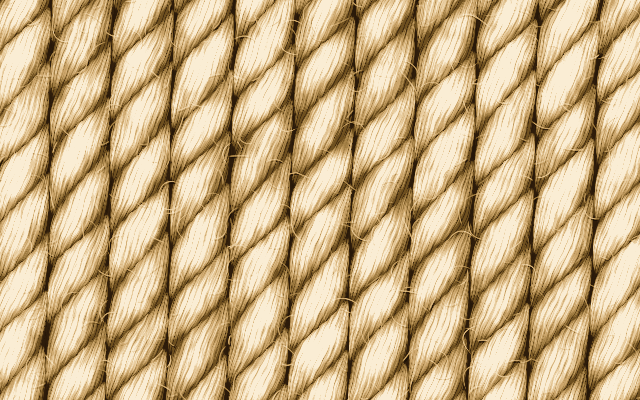
This texture is drawn by a WebGL 2 fragment shader. Its source:

```glsl
#version 300 es
precision highp float;
// Upright ropes of twisted natural fibre, side by side, leaning slightly.
// Each rope is a cylinder unrolled with asin(); its helix phase gives the strands,
// a second phase the yarns within them. Cellular fibre and loose hairs add wear.
uniform vec2 u_resolution;
out vec4 fragColor;

const float PI = 3.14159265;

float hash(vec2 p) {
  vec3 q = fract(p.xyx * vec3(0.1031, 0.1130, 0.0973));
  q += dot(q, q.yzx + 33.33);
  return fract((q.x + q.y) * q.z);
}

vec2 hash2(vec2 p) {
  return vec2(hash(p), hash(p + 71.7));
}

// Distance to the nearest of the scattered cell points
float cellular(vec2 p) {
  vec2 cell = floor(p);
  float nearest = 2.0;
  for (int j = -1; j <= 1; j++)
    for (int i = -1; i <= 1; i++) {
      vec2 c = cell + vec2(i, j);
      nearest = min(nearest, length(c + hash2(c) - p));
    }
  return nearest;
}

// Coverage of short, bent, randomly turned loose fibres
float looseHairs(vec2 p, float size, float pixel) {
  vec2 cell = floor(p / size);
  float cover = 0.0;
  for (int j = -1; j <= 1; j++)
    for (int i = -1; i <= 1; i++) {
      vec2 c = cell + vec2(i, j);
      vec2 r = hash2(c + 19.0);
      float angle = 2.0 * PI * hash(c + 5.3);
      vec2 d = p - (c + r) * size;
      d = mat2(cos(angle), sin(angle), -sin(angle), cos(angle)) * d;
      d.y -= (r.x - 0.5) * 45.0 * d.x * d.x;
      float reach = size * mix(0.15, 0.5, r.y);
      float thread = 1.0 - smoothstep(0.0003, 0.0012 + 0.6 * pixel, abs(d.y));
      float ends = 1.0 - smoothstep(0.6, 1.0, abs(d.x) / reach);
      cover = max(cover, thread * ends * mix(0.3, 0.9, hash(c + 2.0)));
    }
  return cover;
}

// Straw colours from deep shadow to sunlit fibre
vec3 straw(float light) {
  vec3 c = mix(vec3(0.10, 0.06, 0.02), vec3(0.18, 0.11, 0.04), smoothstep(-0.1, 0.03, light));
  c = mix(c, vec3(0.43, 0.31, 0.12), smoothstep(0.03, 0.14, light));
  c = mix(c, vec3(0.63, 0.49, 0.26), smoothstep(0.14, 0.32, light));
  c = mix(c, vec3(0.80, 0.65, 0.42), smoothstep(0.32, 0.51, light));
  c = mix(c, vec3(0.91, 0.80, 0.62), smoothstep(0.51, 0.69, light));
  return mix(c, vec3(0.98, 0.93, 0.83), smoothstep(0.69, 0.84, light));
}

void main() {
  vec2 p = gl_FragCoord.xy / u_resolution.y;
  float pixel = 1.0 / u_resolution.y;

  // Ropes: leaning columns that spread a little towards the top
  float column = (p.x - 0.115 - 0.0146 * p.y) / (0.1504 + 0.0019 * p.y);
  column += 0.012 * sin(p.y * 9.0 + p.x * 5.0);
  float rope = floor(column);
  float u = 2.0 * fract(column) - 1.0;
  float around = asin(u * 0.98);

  // Strands: helix phase, about seven per rope height
  float phase = p.y / 0.142 - 0.5 * around + hash(vec2(rope, 3.0));
  phase += 0.06 * sin(p.y * 17.0 + rope * 4.1) + 0.01 * sin(p.x * 190.0 + p.y * 80.0);
  vec2 strand = vec2(rope, floor(phase)) + 40.0;
  float t = 2.0 * fract(phase) - 1.0;
  float dome = sqrt(max(1.0 - t * t, 0.0));
  float turn = asin(t * 0.92);

  // Yarns: steeper lines wound inside each strand
  float wind = 3.4 * around - 1.8 * turn + 9.0 * hash(strand);
  wind += 0.12 * sin(p.y * 43.0 + rope * 2.0 + p.x * 20.0);
  float yarn = floor(wind);
  float ridge = sin(PI * fract(wind));
  float tone = hash(vec2(yarn + 60.0, strand.x * 7.0 + strand.y));
  float fibre = cellular(vec2(wind * 3.5, p.y * 24.0) + strand * 13.0);
  float wear = cellular(p * 13.0 + 8.0);

  // Light from the upper left, with rounded strands and ropes
  float light = 0.07 + 0.84 * dome + 0.15 * t - 0.05 * u;
  light -= 0.50 * u * u + 0.12 * max(-t * u, 0.0);
  light += 0.36 * (sqrt(ridge) - 0.74) * (0.4 + 0.6 * dome);
  light += 0.17 * (tone - 0.5) + 0.30 * (0.45 - fibre) + 0.30 * (0.45 - wear);
  light += 0.16 * (hash(strand + 11.0) - 0.5) + 0.04 * sin(p.x * 7.0 + 3.0 * sin(p.y * 5.0));
  light = max(light, 0.06 + 0.10 * ridge);

  // Dark gaps follow the bulge of the strands
  float halfWidth = 0.98 - 0.13 * pow(abs(t), 4.0) + 0.08 * (0.45 - wear);
  float soft = 0.02 + 8.0 * pixel;
  float inside = 1.0 - smoothstep(halfWidth - soft, halfWidth + soft, abs(u));
  light = mix(-0.03 + 0.08 * tone, light, inside);

  // Loose hairs and the faint shadows they cast
  vec2 drop = vec2(-0.003, 0.004);
  light -= 0.16 * looseHairs(p + drop, 0.07, pixel);
  float hair = max(looseHairs(p, 0.07, pixel), looseHairs(p + 3.7, 0.09, pixel));
  light = mix(light, max(light, 0.80), hair * mix(0.9, 0.75, inside));

  fragColor = vec4(straw(light), 1.0);
}
```
